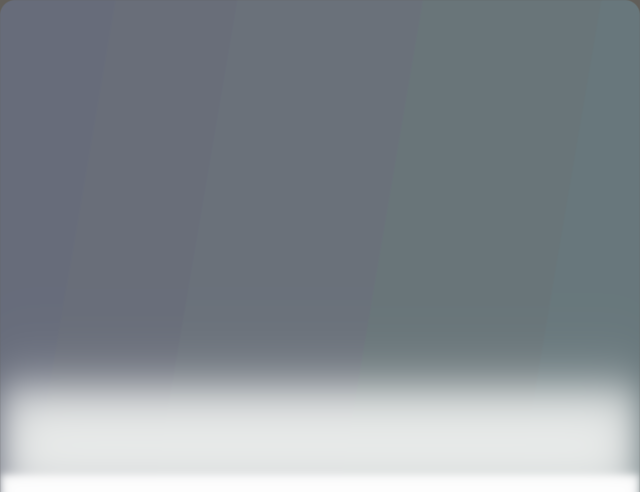
Write a Shadertoy shader that draws this background.

```glsl
// Slate panel with faint slanted bands, a soft glow and a bright bar along the bottom.

#define SLANT 0.17          // sideways drift of the bands per unit of height
#define CORNER 0.024        // radius of the top corners
#define GLOW_SPREAD 0.037   // blur of the wide glow
#define GLOW_SIDE 0.027     // blur of the glow at its left and right ends
#define BAR_SPREAD 0.0065   // blur of the bottom bar
#define GLOW_COLOR vec3(0.922, 0.930, 0.926)
#define BAR_COLOR vec3(0.992)
#define BACK_COLOR vec3(0.38, 0.37, 0.35)

// Smooth approximation of a blurred edge: 0 below, 1 above.
float softEdge(float distance, float spread) {
    return 1.0 / (1.0 + exp(-1.65 * distance / spread));
}

// Blurred span between two limits.
float softSpan(float x, float low, float high, float spread) {
    return softEdge(x - low, spread) * softEdge(high - x, spread);
}

// Nearly flat bands that shift from violet grey to green grey.
vec3 slantedBands(float s, float pixel) {
    vec3 color = vec3(0.404, 0.424, 0.480);
    color = mix(color, vec3(0.410, 0.430, 0.476), smoothstep(-pixel, pixel, s - 0.180));
    color = mix(color, vec3(0.416, 0.444, 0.480), smoothstep(-pixel, pixel, s - 0.371));
    color = mix(color, vec3(0.410, 0.459, 0.475), smoothstep(-pixel, pixel, s - 0.661));
    return mix(color, vec3(0.408, 0.468, 0.486), smoothstep(-pixel, pixel, s - 0.940));
}

// Signed distance to a panel whose top corners are rounded.
float panelDistance(vec2 p, float top) {
    vec2 q = vec2(abs(p.x - 0.5) - 0.5, p.y - top) + CORNER;
    return length(max(q, 0.0)) + min(max(q.x, q.y), 0.0) - CORNER;
}

void mainImage(out vec4 fragColor, in vec2 fragCoord) {
    // One unit is the canvas width.
    vec2 p = fragCoord / iResolution.x;
    float top = iResolution.y / iResolution.x;
    float pixel = 1.0 / iResolution.x;

    // Panel
    vec3 color = slantedBands(p.x + SLANT * (top - p.y), 1.5 * pixel);

    // Wide glow
    float glow = softSpan(p.y, -0.017, 0.163, GLOW_SPREAD)
               * softSpan(p.x, 0.004, 0.996, GLOW_SIDE);
    color = mix(color, GLOW_COLOR, glow);

    // Bright bar
    float bar = softEdge(0.027 - p.y, BAR_SPREAD)
              * softSpan(p.x, 0.002, 0.998, BAR_SPREAD);
    color = mix(color, BAR_COLOR, bar);

    // Rounded top corners
    float outside = smoothstep(-pixel, pixel, panelDistance(p, top));
    fragColor = vec4(mix(color, BACK_COLOR, outside), 1.0);
}
```
